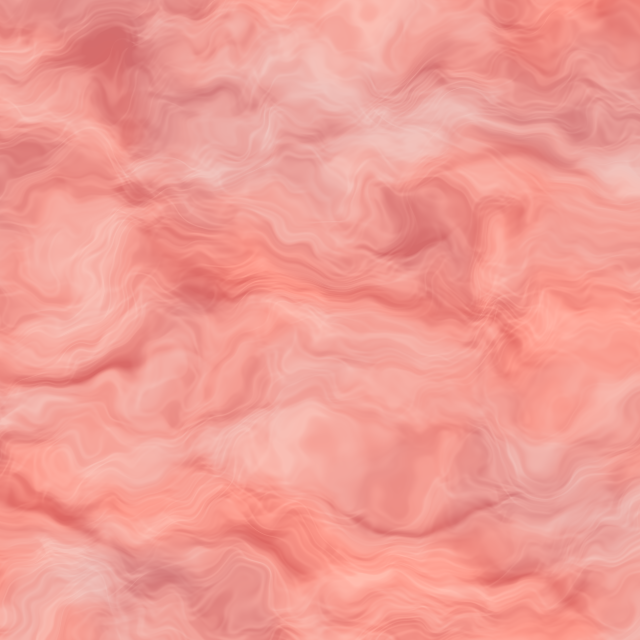
A three.js fragment shader for this texture:

```glsl
varying vec2 vUv;

#define LIGHT vec3(0.975, 0.725, 0.685)
#define MID vec3(0.957, 0.612, 0.573)
#define DARK vec3(0.860, 0.445, 0.435)
#define CORAL_SHIFT vec3(0.022, -0.010, -0.020)
#define CREASES 20
#define FIBRE_LAYERS 7
#define FIBRE_SCALE vec2(8.0, 46.0)
#define FIBRE_GAIN 0.55
#define CREASE_GAIN 2.3
#define WARP 0.13

float hash(vec2 p) {
  vec3 h = fract(vec3(p.xyx) * 0.1031);
  h += dot(h, h.yzx + 33.33);
  return fract((h.x + h.y) * h.z);
}

vec2 rotate(vec2 p, float angle) {
  float c = cos(angle), s = sin(angle);
  return vec2(c * p.x + s * p.y, c * p.y - s * p.x);
}

float slope(vec2 cell, vec2 offset) {
  float angle = 6.2832 * hash(cell);
  return dot(vec2(cos(angle), sin(angle)), offset);
}

// Gradient noise, centred on zero
float noise(vec2 p) {
  vec2 i = floor(p), f = fract(p), e = vec2(1.0, 0.0);
  vec2 u = f * f * f * (f * (f * 6.0 - 15.0) + 10.0);
  float low = mix(slope(i, f), slope(i + e, f - e), u.x);
  float high = mix(slope(i + e.yx, f - e.yx), slope(i + 1.0, f - 1.0), u.x);
  return mix(low, high, u.y);
}

float fbm(vec2 p) {
  float sum = 0.0, gain = 1.0;
  for (int i = 0; i < 4; i++) {
    sum += gain * noise(p);
    p = p * 2.03 + 17.3;
    gain *= 0.5;
  }
  return sum;
}

// Fine pale strands crossing at several angles
float fibres(vec2 p) {
  float sum = 0.0;
  for (int i = 0; i < FIBRE_LAYERS; i++) {
    float k = float(i);
    float angle = mix(-0.75, 0.65, k / float(FIBRE_LAYERS - 1));
    vec2 r = rotate(p, angle) + k * 5.37;
    float n = noise(r * FIBRE_SCALE * (0.75 + 0.1 * k));
    float patchiness = smoothstep(-0.1, 0.4, noise(r * vec2(4.0, 9.0) + 40.0));
    float strand = 1.0 - smoothstep(0.0, 0.24, abs(n));
    sum += patchiness * strand + 0.35 * n;
  }
  return sum;
}

// Tapered folds: crisp lower edge, soft shadow above
float creases(vec2 p) {
  float shade = 0.0;
  for (int i = 0; i < CREASES; i++) {
    float k = float(i);
    float a = hash(vec2(k, 3.0)), b = hash(vec2(k, 8.0)), c = hash(vec2(k, 15.0));
    vec2 centre = vec2(fract(k * 0.618 + 0.2), (k + 0.5) / float(CREASES));
    vec2 r = rotate(p - centre, mix(-0.4, 0.25, a));
    float reach = mix(0.07, 0.25, b * b);
    r.y += 0.14 * reach * sin(3.2 * r.x / reach + 6.28 * c);
    float taper = 1.0 - smoothstep(0.1, 1.0, abs(r.x) / reach);
    float width = mix(0.010, 0.026, c) * (0.4 + 0.6 * taper);
    float fold = smoothstep(-0.7 * width, 0.4 * width, r.y);
    fold *= exp(-max(r.y, 0.0) / width);
    shade = max(shade, fold * taper * mix(0.35, 1.0, b));
  }
  return shade;
}

void main() {
  // Bend the fleece at a broad and a fine scale
  vec2 broad = vec2(fbm(vUv * 3.0 + 7.0), fbm(vUv * 3.0 + 31.0));
  vec2 fine = vec2(noise(vUv * 15.0 + 3.0), noise(vUv * 15.0 + 61.0));
  vec2 p = vUv + WARP * broad + 0.018 * fine;

  // Blotches, matted wool, strands and folds
  float crease = creases(vUv + 0.35 * WARP * broad + 0.012 * fine);
  float tone = 0.12 + 2.5 * fbm(p * vec2(2.5, 4.5));
  tone += 1.8 * fbm(p * vec2(6.0, 15.0) + 20.0);
  tone += FIBRE_GAIN * (fibres(p) - 0.55);
  tone -= CREASE_GAIN * crease;

  // Tone ramp, then drift between coral and mauve
  vec3 color = mix(MID, DARK, clamp(-tone * 0.5, 0.0, 1.15));
  color = mix(color, LIGHT, clamp(tone * 0.55, 0.0, 1.15));
  float hue = 4.0 * fbm(p * vec2(2.0, 3.2) + 50.0) + 0.6 * crease;
  color += CORAL_SHIFT * clamp(hue, -1.6, 1.6);
  gl_FragColor = vec4(color, 1.0);
}
```
